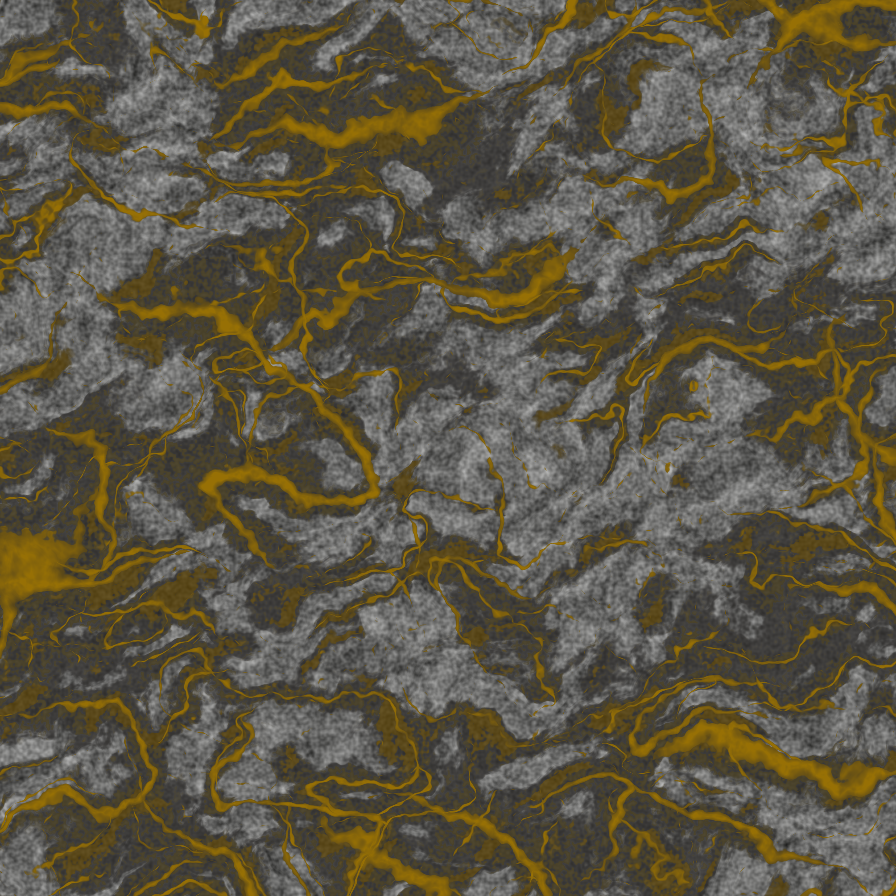
Reproduce this texture procedurally as a WebGL 1 fragment shader.

```glsl
precision highp float;
// Rough grey rock with dark crevices, crossed by branching golden veins.
uniform vec2 u_resolution;

const vec3 CREVICE = vec3(0.25, 0.245, 0.24);
const vec3 ROCK = vec3(0.425, 0.425, 0.42);
const vec3 OLIVE = vec3(0.28, 0.25, 0.16);
const vec3 DULL_GOLD = vec3(0.35, 0.28, 0.10);
const vec3 BRIGHT_GOLD = vec3(0.56, 0.42, 0.03);

vec2 randomDirection(vec2 cell) {
  vec3 q = fract(cell.xyx * vec3(0.1031, 0.1030, 0.0973));
  q += dot(q, q.yzx + 33.33);
  float angle = fract((q.x + q.y) * q.z) * 6.2832;
  return vec2(cos(angle), sin(angle));
}

// Gradient noise, roughly -1 to 1
float gradientNoise(vec2 p) {
  vec2 cell = floor(p);
  vec2 f = p - cell;
  vec2 u = f * f * f * (f * (f * 6.0 - 15.0) + 10.0);
  vec2 e = vec2(1.0, 0.0);
  float a = dot(randomDirection(cell), f);
  float b = dot(randomDirection(cell + e.xy), f - e.xy);
  float c = dot(randomDirection(cell + e.yx), f - e.yx);
  float d = dot(randomDirection(cell + e.xx), f - e.xx);
  return 1.4 * mix(mix(a, b, u.x), mix(c, d, u.x), u.y);
}

vec2 rotate(vec2 p, float angle) {
  float c = cos(angle);
  float s = sin(angle);
  return vec2(c * p.x + s * p.y, c * p.y - s * p.x);
}

float fbm(vec2 p) {
  float sum = 0.0;
  float amplitude = 0.5;
  for (int i = 0; i < 5; i++) {
    sum += amplitude * gradientNoise(p);
    p = rotate(p, 0.6) * 2.03 + 17.3;
    amplitude *= 0.5;
  }
  return sum;
}

// Approximate distance to the zero line of stretched noise
float veinDistance(vec2 p, vec2 scale, float seed) {
  vec2 e = vec2(0.02 / scale.y, 0.0);
  float n = gradientNoise(p * scale + seed);
  float nx = gradientNoise((p + e.xy) * scale + seed);
  float ny = gradientNoise((p + e.yx) * scale + seed);
  float slope = length(vec2(nx - n, ny - n)) / e.x;
  return abs(n) / max(slope, 0.5 * scale.y);
}

// x: golden ridge cover, y: ridge height, z: depth of the trench around it
vec3 veinNetwork(vec2 p, float roughness) {
  vec3 veins = vec3(0.0);
  for (int i = 0; i < 5; i++) {
    float level = float(i);
    float size = pow(0.7, level);
    float seed = 13.7 * level + 4.1;
    float tilt = mod(level, 2.0) < 0.5 ? 0.42 : -0.55;
    float strength = smoothstep(-0.15, 0.55, gradientNoise(p * 3.2 / sqrt(size) + seed * 2.0));
    float d = veinDistance(rotate(p, tilt), vec2(2.1, 4.6) / size, seed);
    float width = 0.0115 * size * strength;
    float edge = width - d - 0.0035 * sqrt(size) * roughness;
    veins.x = max(veins.x, smoothstep(0.0, 0.0016, edge));
    veins.y = max(veins.y, clamp(edge / (0.008 * size), 0.0, 1.0));
    veins.z = max(veins.z, strength * clamp(1.0 - d / (0.075 * size), 0.0, 1.0));
  }
  return veins;
}

void main() {
  vec2 p = gl_FragCoord.xy / min(u_resolution.x, u_resolution.y);
  vec2 warped = p + 0.08 * vec2(fbm(p * 6.0 + 3.0), fbm(p * 6.0 + 41.0));

  // Shared detail fields
  float grain = 0.6 * gradientNoise(p * 217.0) + 0.5 * gradientNoise(p * 109.0 + 7.0);
  float chips = fbm(rotate(warped, 0.55) * vec2(12.0, 25.0) + 60.0);
  float patches = fbm(warped * vec2(4.0, 5.5) + 25.0);
  vec2 reliefPoint = warped * 24.0;
  float relief = fbm(reliefPoint) - fbm(reliefPoint + vec2(-0.16, 0.24));
  vec3 veins = veinNetwork(warped, gradientNoise(p * 85.0) + 0.6 * grain);

  // Pale rock faces broken by dark crevices
  float openness = 0.2 + 0.9 * patches + 0.9 * chips - 0.6 * veins.z;
  float rock = smoothstep(-0.08, 0.16, openness + 0.06 * grain);
  vec3 color = mix(CREVICE, ROCK, rock);
  color += mix(0.07, 0.20, rock) * grain + mix(0.06, 0.32, rock) * relief;

  // Olive dust and golden flecks inside the crevices
  float hollow = (1.0 - rock) * smoothstep(-0.1, 0.3, veins.z - 0.5 * chips);
  float dust = smoothstep(0.02, 0.22, grain + 0.5 * veins.z - 0.4 * chips - 0.14);
  color = mix(color, OLIVE + 0.05 * grain, hollow * dust);
  float fleck = smoothstep(0.0, 0.07, 0.16 * veins.z + 0.13 * grain - chips - 0.27);
  color = mix(color, DULL_GOLD + 0.06 * grain, fleck * (1.0 - rock));

  // Raised golden veins
  float shine = clamp(0.2 + 0.75 * veins.y + 0.9 * relief + 0.3 * grain, 0.0, 1.15);
  color = mix(color, mix(DULL_GOLD, BRIGHT_GOLD, shine), veins.x);

  gl_FragColor = vec4(clamp(color, 0.0, 1.0), 1.0);
}
```
